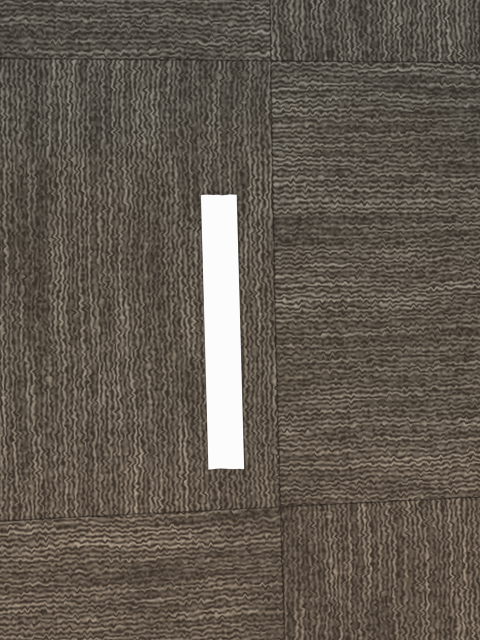
A Shadertoy shader for this texture:

```glsl
// Looped-pile carpet tiles laid quarter-turned, with a white paper strip on top.
// Slightly skewed seams give tile coordinates; each tile is ribbed along one axis
// and its yarn is shaded by per-rib streaks, broad patches and jagged loops.

// Lengths are in canvas heights, origin at the lower left.
const float TILE_WIDTH = 0.69;
const float RIBS = 88.0;            // ribs across one tile
const float LOOPS = 150.0;          // yarn loops along one tile
const float RIB_JITTER = 0.75;      // raggedness of rib edges, in ribs
const float GRAIN = 0.42;
const float SEAM_WIDTH = 0.0025;
const float SEAM_DARKNESS = 0.35;
const vec2 STRIP_CENTER = vec2(0.3477, 0.4814);
const vec2 STRIP_HALF = vec2(0.028, 0.2142);
const float STRIP_LEAN = 0.0273;
const vec3 YARN_DARK = vec3(0.225, 0.197, 0.168);
const vec3 YARN_LIGHT = vec3(0.655, 0.615, 0.555);
const vec3 COOL_TINT = vec3(0.91, 0.95, 0.97);
const vec3 WARM_TINT = vec3(1.04, 1.0, 0.97);
const vec3 PAPER = vec3(0.99);
const float TAU = 6.2831853;

float hash(vec2 p) {
    vec3 q = fract(vec3(p.xyx) * 0.1031);
    q += dot(q, q.yzx + 33.33);
    return fract((q.x + q.y) * q.z);
}

float noise(vec2 p) {
    vec2 i = floor(p), f = fract(p);
    f = f * f * (3.0 - 2.0 * f);
    return mix(mix(hash(i), hash(i + vec2(1, 0)), f.x),
               mix(hash(i + vec2(0, 1)), hash(i + vec2(1, 1)), f.x), f.y);
}

// Tile space: whole numbers fall on the seams
vec2 tileSpace(vec2 p) {
    float seamX = 0.445 - 0.035 * p.y + 0.012 * p.y * p.y;
    float lower = 0.186 + 0.05 * p.x;
    float upper = 0.909 - 0.009 * p.x;
    return vec2((p.x - seamX) / TILE_WIDTH, (p.y - lower) / (upper - lower));
}

// Yarn brightness, 0 to 1; x runs along the ribs and y across them
float yarn(vec2 t, vec2 seed) {
    float loops = t.x * LOOPS;
    float rib = t.y * RIBS;
    rib += (noise(vec2(t.x * 9.0, t.y * 12.0) + seed) - 0.5) * 0.8;
    rib += (noise(vec2(loops, rib * 0.8) + seed) - 0.5) * RIB_JITTER;

    float id = floor(rib);
    float ridge = 0.5 - 0.5 * cos(TAU * fract(rib));
    float streak = noise(vec2(t.x * 7.0, id) + seed);
    float patches = noise(vec2(t.x * 3.0, t.y * 15.0) + seed);
    float tone = 0.6 * streak + 0.4 * patches;
    float grain = noise(vec2(loops * 1.2, rib * 2.2) + seed) - 0.5;
    return 0.09 + ridge * (0.12 + 0.74 * tone) + grain * GRAIN;
}

vec3 carpet(vec2 p) {
    vec2 t = tileSpace(p);
    vec2 cell = floor(t);
    bool upright = mod(cell.x + cell.y, 2.0) > 0.5;
    vec2 seed = (cell + 3.0) * vec2(371.0, 213.0);
    float light = yarn(upright ? t.yx : t, seed);

    // Cool, dimmer light toward the top
    float height = smoothstep(0.1, 1.0, p.y + 0.15 * (noise(p * 6.0) - 0.5));
    vec3 color = mix(YARN_DARK, YARN_LIGHT, clamp(light, 0.0, 1.0));
    color *= mix(WARM_TINT, COOL_TINT, height);

    // Shadowed seams between tiles
    vec2 edge = abs(t - round(t)) * TILE_WIDTH;
    float seam = 1.0 - smoothstep(0.0, SEAM_WIDTH, min(edge.x, edge.y));
    return color * (1.0 - SEAM_DARKNESS * seam);
}

// Signed distance to the leaning strip with slightly rough ends
float stripDistance(vec2 p) {
    vec2 q = p - STRIP_CENTER;
    q.x += STRIP_LEAN * q.y;
    q.y += 0.002 * (noise(p * 150.0) - 0.5);
    vec2 d = abs(q) - STRIP_HALF;
    return length(max(d, 0.0)) + min(max(d.x, d.y), 0.0);
}

void mainImage(out vec4 fragColor, in vec2 fragCoord) {
    // Four samples per pixel smooth the fine pile
    vec3 color = vec3(0.0);
    for (int i = 0; i < 4; i++) {
        vec2 offset = vec2(i % 2, i / 2) * 0.5 - 0.25;
        color += 0.25 * carpet((fragCoord + offset) / iResolution.y);
    }

    // Paper strip with a faint contact shadow
    float pixel = 1.0 / iResolution.y;
    float d = stripDistance(fragCoord * pixel);
    color *= 1.0 - 0.2 * exp(-max(d, 0.0) / 0.003);
    color = mix(PAPER, color, smoothstep(-0.7 * pixel, 0.7 * pixel, d));
    fragColor = vec4(color, 1.0);
}
```
